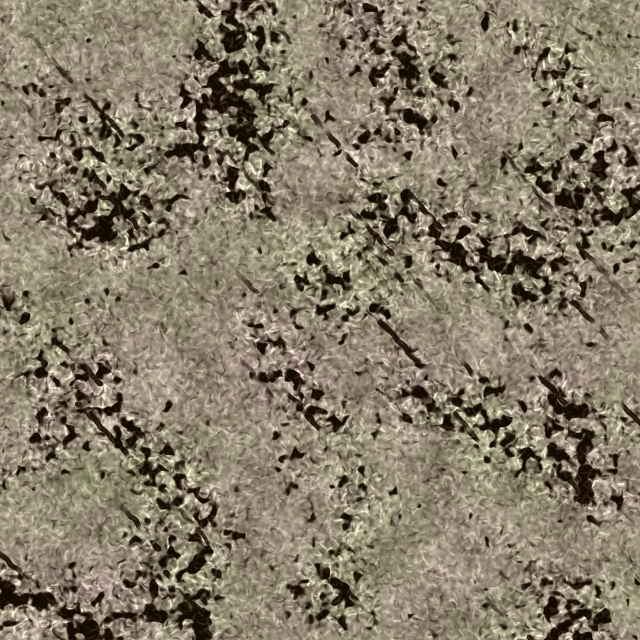
This texture is drawn by a Shadertoy shader. Its source:

```glsl
// Dry scrubland seen from above: pale tangled crowns, dark ragged gaps
// and long thin shadows falling towards the lower right.
// Gradient noise gives the patches; scattered strokes give twigs and shadows.

vec2 hash2(vec2 p) {
    vec3 h = fract(p.xyx * vec3(0.1031, 0.1030, 0.0973));
    h += dot(h, h.yzx + 33.33);
    return fract((h.xx + h.yz) * h.zy);
}

vec2 direction(float angle) {
    return vec2(cos(angle), sin(angle));
}

float cornerSlope(vec2 cell, vec2 offset) {
    return dot(direction(6.2832 * hash2(cell + 50.0).x), offset);
}

float gradientNoise(vec2 p) {
    vec2 i = floor(p), f = p - i;
    vec2 u = f * f * f * (f * (f * 6.0 - 15.0) + 10.0);
    vec2 e = vec2(1.0, 0.0);
    return mix(mix(cornerSlope(i, f), cornerSlope(i + e, f - e), u.x),
               mix(cornerSlope(i + e.yx, f - e.yx), cornerSlope(i + 1.0, f - 1.0), u.x), u.y);
}

// One random stroke per cell; halfLength and width are in cells.
float strokes(vec2 p, float angle, float spread, float halfLength, float width) {
    vec2 home = floor(p);
    float cover = 0.0;
    for (int y = -1; y <= 1; y++)
    for (int x = -1; x <= 1; x++) {
        vec2 cell = home + vec2(x, y);
        vec2 traits = hash2(cell + 17.0);
        vec2 along = direction(angle + spread * (traits.x - 0.5));
        vec2 d = p - cell - hash2(cell + 91.0);
        float reach = halfLength * (0.4 + 0.6 * traits.y);
        d -= along * clamp(dot(d, along), -reach, reach);
        float body = 1.0 - smoothstep(0.3 * width, 1.6 * width, length(d));
        cover = max(cover, body * hash2(cell + 37.0).y);
    }
    return cover;
}

void mainImage(out vec4 fragColor, in vec2 fragCoord) {
    vec2 uv = fragCoord / iResolution.y;
    float shadowAngle = -0.82;
    vec2 fall = direction(shadowAngle);
    vec2 slanted = vec2(dot(uv, fall), dot(uv, vec2(-fall.y, fall.x)));
    vec2 wobble = vec2(gradientNoise(uv * 55.0), gradientNoise(uv * 55.0 + 80.0));

    // Open gaps, drawn out along the shadows, and the dark blots inside them
    float gap = gradientNoise(slanted * vec2(4.0, 7.0) + 3.0)
              + 0.5 * gradientNoise(slanted * vec2(9.0, 15.0) + 21.0);
    vec2 ragged = uv + 0.006 * wobble;
    float blot = gradientNoise(ragged * 40.0 + 9.0) + 0.65 * gradientNoise(ragged * 85.0);
    float dark = smoothstep(0.24, 0.56, blot + 0.9 * gap);

    // Long cast shadows with broken edges
    float shadow = strokes((uv + 0.004 * wobble) * 8.0, shadowAngle, 0.12, 0.55, 0.035);
    shadow = smoothstep(0.2, 0.6, shadow) * smoothstep(-0.4, 0.0, gap);
    shadow *= smoothstep(-0.3, 0.05, gradientNoise(uv * 42.0 + 60.0));

    // Twigs that bend with the crowns, lit and shaded
    float bend = 5.0 * gradientNoise(uv * 9.0 + 40.0);
    vec2 curled = uv + 0.003 * wobble;
    float litTwig = max(strokes(curled * 62.0, bend, 4.0, 0.45, 0.11),
                        0.8 * strokes(curled * 88.0 + 7.0, bend + 1.0, 5.0, 0.45, 0.14));
    float shadedTwig = strokes(curled * 66.0 + 31.0, bend + 0.5, 4.0, 0.45, 0.12);

    // Soft crowns have low contrast, the gaps have high contrast
    float contrast = mix(0.7, 1.35, smoothstep(-0.2, 0.3, gap));
    float grain = 0.25 * gradientNoise(uv * 125.0)
                + 0.20 * gradientNoise(ragged * 62.0 + 5.0)
                + 0.12 * gradientNoise(slanted * vec2(22.0, 75.0));
    float tone = 0.54 + 0.15 * gradientNoise(uv * 14.0 + 70.0)
               + contrast * (grain - 0.25 * shadedTwig);
    tone = mix(tone, 0.04, max(dark, 0.9 * shadow));
    tone += 0.27 * litTwig * contrast * (1.0 - 0.65 * max(dark, shadow));

    // Earth to straw, with faint olive and rosy patches
    float level = clamp((tone - 0.03) / 0.69, 0.0, 1.35);
    vec3 color = mix(vec3(0.07, 0.025, -0.02), vec3(0.76, 0.72, 0.63), level);
    float hue = gradientNoise(uv * 6.0 + 11.0) + 0.7 * gradientNoise(uv * 33.0 + 25.0);
    color += level * hue * vec3(0.035, -0.025, 0.05);
    fragColor = vec4(clamp(color, 0.0, 1.0), 1.0);
}
```
